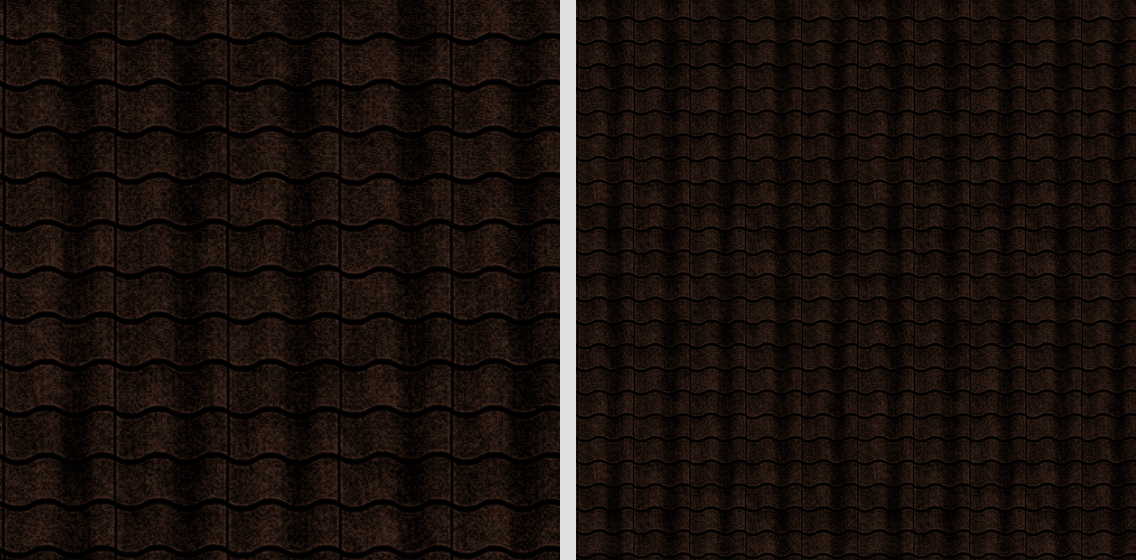
Left, the tile; right, the same tile 2 across and 2 down.
This texture is drawn by a Shadertoy shader. Its source:

```glsl
#define GRID vec2(5.0, 12.0)
#define OFFSET vec2(0.035, 0.17)
#define WAVE_HEIGHT 0.080
#define WAVE_CREST 0.38
#define LAP_WIDTH 0.0096
#define SEAM_WIDTH 0.0044
#define SEAM_WOBBLE 0.020
#define LAP_WOBBLE 0.035
#define GRAIN 0.80
#define SHADOW_COLOR vec3(0.010, 0.005, 0.004)
#define CLAY_COLOR vec3(0.094, 0.054, 0.034)
#define LIGHT_COLOR vec3(0.200, 0.124, 0.090)

const float TAU = 6.2831853;

float hash(vec2 p) {
    return fract(sin(dot(p, vec2(127.1, 311.7))) * 43758.5453);
}

// Random value per cell of the roof, wrapping at its borders
float cellHash(vec2 cell, float seed) {
    return hash(mod(cell, GRID) + seed);
}

// Value noise that repeats after one canvas
float noise(vec2 uv, vec2 period) {
    vec2 p = uv * period;
    vec2 i = floor(p);
    vec2 f = fract(p);
    f = f * f * (3.0 - 2.0 * f);
    vec2 a = mod(i, period);
    vec2 b = mod(i + 1.0, period);
    return mix(mix(hash(a), hash(vec2(b.x, a.y)), f.x),
               mix(hash(vec2(a.x, b.y)), hash(b), f.x), f.y);
}

// Coverage of a line of the given width at distance d
float stroke(float d, float width, float blur) {
    return 1.0 - smoothstep(-blur, blur, abs(d) - 0.5 * width);
}

void mainImage(out vec4 fragColor, in vec2 fragCoord) {
    vec2 uv = fragCoord / iResolution.xy;
    float blur = 0.0016 + 0.5 / min(iResolution.x, iResolution.y);

    // Roof coordinates, bent by two flattened crests per tile
    vec2 p = uv * GRID - OFFSET;
    float wave = cos(2.0 * TAU * (p.x - WAVE_CREST));
    p.y -= WAVE_HEIGHT * wave * (1.3 - 0.3 * wave * wave);

    // Nearest upright seam, shifted a little in each row
    vec2 seamCell = vec2(floor(p.x + 0.5), floor(p.y));
    float seam = p.x - seamCell.x - SEAM_WOBBLE * (cellHash(seamCell, 3.0) - 0.5);
    float column = seamCell.x - step(seam, 0.0);

    // Nearest overlap, shifted a little in each tile
    vec2 lapCell = vec2(column, floor(p.y + 0.5));
    float lap = p.y - lapCell.y - LAP_WOBBLE * (cellHash(lapCell, 17.0) - 0.5);
    vec2 tile = vec2(column, lapCell.y - step(lap, 0.0));

    // Rounded relief: a lit crest that drops off into a dark valley
    float across = seam + seamCell.x - column;
    float tone = 0.57 + 0.12 * cos(2.0 * TAU * (across - 0.42));
    tone += 0.10 * cos(TAU * (across - 0.20));
    tone -= 0.14 * smoothstep(0.48, 0.54, across) * smoothstep(0.88, 0.70, across);
    tone += 0.12 * (cellHash(tile, 41.0) - 0.5);

    // Weathered blotches, streaks and gritty surface
    tone += 0.24 * (noise(uv, vec2(30.0, 24.0)) - 0.5);
    tone += 0.20 * (noise(uv, vec2(85.0, 20.0)) - 0.5);
    tone += GRAIN * (noise(uv, vec2(360.0)) - 0.5);
    tone += 0.45 * GRAIN * (noise(uv, vec2(190.0)) - 0.5);

    // Shade under each overlap and beside each seam
    vec2 edge = vec2(seam, lap) / GRID;
    tone -= 0.30 * exp(-abs(lap) / 0.17) * step(lap, 0.0);
    tone -= 0.12 * exp(-abs(seam) / 0.03);

    // Worn, broken bright rims
    float wear = 0.2 + 1.1 * noise(uv, vec2(170.0));
    float lapRim = stroke(abs(edge.y) - 0.5 * LAP_WIDTH - 0.0024, 0.0024, blur);
    float seamRim = stroke(abs(edge.x) - 0.5 * SEAM_WIDTH - 0.0024, 0.0024, blur);
    tone += wear * (lapRim * mix(0.45, 0.60, step(0.0, lap)) + 0.55 * seamRim);

    // Clay ramp, then the dark gaps
    tone = clamp(tone, 0.0, 1.2);
    vec3 color = mix(SHADOW_COLOR, CLAY_COLOR, min(2.0 * tone, 1.0));
    color = mix(color, LIGHT_COLOR, max(2.0 * tone - 1.0, 0.0));
    float seamDepth = mix(0.85, 1.0, cellHash(seamCell, 29.0));
    color = mix(color, SHADOW_COLOR * 0.5, seamDepth * stroke(edge.x, SEAM_WIDTH, blur));
    color = mix(color, SHADOW_COLOR * 0.1, stroke(edge.y, LAP_WIDTH, blur));

    fragColor = vec4(color, 1.0);
}
```
